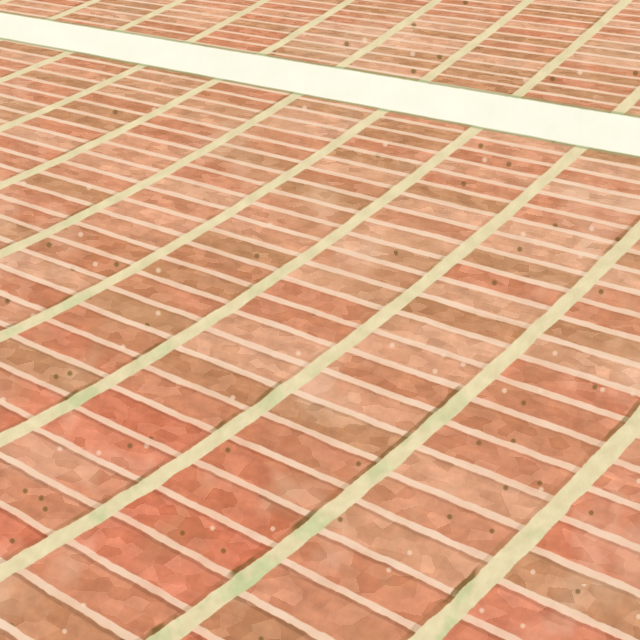
Write a three.js fragment shader that draws this texture.

```glsl
// Brick paving in perspective: curved pale seams, thin cross joints and one white stripe.
varying vec2 vUv;

const vec3 CLAY_LIGHT = vec3(0.88, 0.67, 0.53);
const vec3 CLAY_MID = vec3(0.83, 0.56, 0.42);
const vec3 CLAY_BROWN = vec3(0.76, 0.56, 0.40);
const vec3 CLAY_RED = vec3(0.87, 0.49, 0.37);
const vec3 JOINT = vec3(0.98, 0.86, 0.75);
const vec3 SEAM = vec3(0.92, 0.86, 0.69);
const vec3 MOSS = vec3(0.70, 0.78, 0.55);
const vec3 SHADOW = vec3(0.42, 0.34, 0.17);
const vec3 STRIPE = vec3(1.0, 0.99, 0.91);

float hash(vec2 p) {
  return fract(sin(dot(p, vec2(127.1, 311.7))) * 4375.85);
}

// Cellular noise: distance to the nearest point, and that point's random value.
vec2 cells(vec2 p) {
  vec2 base = floor(p);
  vec2 nearest = vec2(9.0, 0.0);
  for (int j = -1; j <= 1; j++) {
    for (int i = -1; i <= 1; i++) {
      vec2 id = base + vec2(float(i), float(j));
      vec2 point = id + vec2(hash(id), hash(id + 41.3));
      float d = distance(p, point);
      if (d < nearest.x) nearest = vec2(d, hash(id + 17.7));
    }
  }
  return nearest;
}

// Layered sines, roughly -1 to 1.
float waves(vec2 p) {
  float sum = 0.0;
  float amp = 0.5;
  for (int i = 0; i < 4; i++) {
    sum += amp * sin(p.x + 1.7 * sin(p.y)) * cos(p.y * 0.9 + sin(p.x * 0.7));
    p = mat2(1.5, 1.2, -1.2, 1.5) * p + 2.3;
    amp *= 0.6;
  }
  return sum;
}

// Smooth-edged line coverage.
float line(float dist, float halfWidth, float blur) {
  return 1.0 - smoothstep(halfWidth - blur, halfWidth + blur, dist);
}

// Column coordinate: a seam lies at each integer. Here y runs down.
float columnAt(vec2 p) {
  float bent = p.y + 0.2 * p.x * p.x;
  float c = (bent + 0.36 * p.x) / (1.0 - 0.213 * p.x);
  return (c - 0.126) / (0.0604 + 0.0757 * c);
}

// Depth of the cross line through p, measured on the left edge.
float depthAt(vec2 p) {
  return (p.y - 0.155 * p.x) / (1.0 + 0.53 * p.x);
}

vec3 brickColor(vec2 id, vec2 local, vec2 p, float near) {
  float tone = hash(id);
  vec3 color = mix(CLAY_MID, CLAY_LIGHT, smoothstep(0.2, 0.85, tone));
  color = mix(color, CLAY_BROWN, 0.75 * step(0.7, hash(id + 5.1)));
  color = mix(color, CLAY_RED, near * (0.15 + 0.6 * step(0.78, hash(id + 9.4))));
  // Mottling, lengthwise streaks and broad stains.
  color *= 1.0 + 0.07 * waves(p * 75.0) + 0.05 * waves(local * vec2(9.0, 7.0));
  color = mix(color, CLAY_BROWN, 0.45 * smoothstep(0.1, 0.7, waves(p * 9.0 + 1.0)));
  color = mix(color, JOINT, 0.28 * smoothstep(0.1, 0.7, waves(p * 13.0 + 6.0)));
  return color + 0.09 * (cells(local * vec2(9.0, 3.5)).y - 0.5);
}

void main() {
  vec2 p = vec2(vUv.x, 1.0 - vUv.y);
  float column = columnAt(p);
  float depth = depthAt(p);
  float row = -4.255 / (0.102 + 0.235 * depth);
  float near = smoothstep(0.05, 0.75, depth);
  float columnBlur = fwidth(column);
  float rowBlur = fwidth(row);

  // Bricks, each column shifted along its length.
  float wobble = waves(p * 45.0);
  float bent = column + 0.012 * wobble;
  float col = floor(bent);
  float shifted = row + hash(vec2(col, 3.0)) + 0.03 * waves(p * 34.0 + 8.0);
  vec2 id = vec2(col, floor(shifted));
  vec3 color = brickColor(id, vec2(column, shifted), p, near);

  // Scattered dark pits and pale chips.
  vec2 speck = cells(p * 34.0);
  float pit = line(speck.x, 0.13, 0.07);
  color = mix(color, SHADOW, 0.6 * pit * step(0.94, speck.y));
  color = mix(color, JOINT, 0.7 * pit * step(speck.y, 0.05));

  // Cross joints with a darker lower lip.
  float across = fract(shifted + 0.5) - 0.5;
  float jointHalf = mix(0.125, 0.075, near) * (1.0 + 0.2 * wobble);
  float lip = line(abs(across - jointHalf - 0.04), 0.04, rowBlur);
  color = mix(color, color * 0.86, lip * near);
  float joint = line(abs(across), jointHalf, rowBlur * 0.8);
  color = mix(color, JOINT, joint * (0.82 + 0.15 * waves(p * 28.0)));

  // Long seams, with broken shadow on the far side and patches of moss.
  float side = fract(bent + 0.5) - 0.5;
  float patches = smoothstep(0.0, 0.55, waves(p * 23.0 + 3.0));
  float edge = line(abs(side + 0.075), 0.018, columnBlur);
  color = mix(color, SHADOW, edge * (0.2 + 0.6 * patches) * (0.4 + 0.6 * near));
  vec3 seamColor = mix(SEAM, MOSS, 0.55 * patches * near) + 0.04 * waves(p * 90.0);
  color = mix(color, seamColor, line(abs(side), 0.06, columnBlur * 0.8));

  // White stripe with a faint mossy border.
  float fromStripe = abs(depth - 0.039 + 0.0005 * wobble);
  float stripeBlur = fwidth(depth);
  color = mix(color, MOSS * 0.85, 0.6 * line(fromStripe, 0.0222, stripeBlur));
  color = mix(color, STRIPE + 0.015 * wobble, line(fromStripe, 0.0195, stripeBlur));

  gl_FragColor = vec4(clamp(color, 0.0, 1.0), 1.0);
}
```
